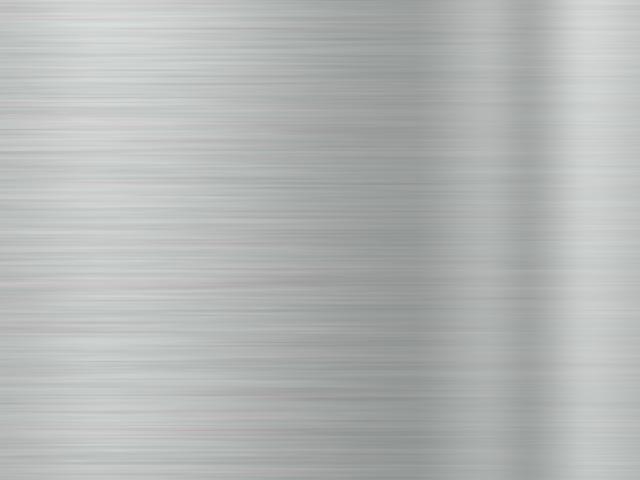
Give the GLSL for this texture, as a Shadertoy shader.

```glsl
float hash(ivec2 cell) {
    uvec2 q = uvec2(cell + 4096) * uvec2(1597u, 3812u);
    uint n = (q.x ^ (q.y * 747u)) * 277803u;
    n = (n ^ (n >> 15)) * 73244u;
    n ^= n >> 13;
    return float(n & 65535u) / 65535.0;
}

// One row of smooth noise, shifted at random so that streak ends never line up
float rowNoise(float x, int row, int seed) {
    x += 17.0 * hash(ivec2(row, seed + 900));
    int cell = int(floor(x));
    int line = row + seed * 1031;
    return mix(hash(ivec2(cell, line)), hash(ivec2(cell + 1, line)),
               smoothstep(0.0, 1.0, fract(x)));
}

// Noise stretched along x, centred on zero
float streaks(vec2 uv, vec2 scale, int seed) {
    vec2 p = uv * scale;
    int row = int(floor(p.y));
    return mix(rowNoise(p.x, row, seed), rowNoise(p.x, row + 1, seed),
               smoothstep(0.0, 1.0, fract(p.y))) - 0.5;
}

// Broad vertical bands of reflected light
float sheen(float x) {
    float light = mix(0.73, 0.795, smoothstep(-0.03, 0.16, x));
    light = mix(light, 0.605, smoothstep(0.14, 0.65, x));
    light = mix(light, 0.70, smoothstep(0.64, 0.76, x));
    light = mix(light, 0.645, smoothstep(0.76, 0.825, x));
    light = mix(light, 0.80, smoothstep(0.82, 0.92, x));
    return mix(light, 0.735, smoothstep(0.92, 1.02, x));
}

void mainImage(out vec4 fragColor, in vec2 fragCoord) {
    vec2 uv = fragCoord / iResolution.xy;

    // Lit from above, most strongly on the bright bands
    float light = sheen(uv.x);
    light += (uv.y - 0.5) * mix(0.03, 0.06, smoothstep(0.62, 0.8, light));

    // Brushed grain, mostly hairlines over faint soft bands
    float grain = 0.052 * streaks(uv, vec2(5.0, 300.0), 1)
                + 0.030 * streaks(uv, vec2(4.0, 170.0), 2)
                + 0.014 * streaks(uv, vec2(2.5, 60.0), 3)
                + 0.012 * streaks(uv, vec2(1.5, 18.0), 4)
                + 0.016 * streaks(uv, vec2(24.0, 330.0), 5);
    light += grain * mix(1.15, 0.55, smoothstep(0.35, 0.8, uv.x));

    // Sparse bright scratches
    float scratch = smoothstep(0.43, 0.5, streaks(uv, vec2(9.0, 260.0), 6));
    light += 0.03 * scratch * (1.0 - smoothstep(0.3, 0.7, uv.x));

    // Cool green-grey metal with faint pink streaks
    float pink = smoothstep(0.05, 0.45, streaks(uv, vec2(4.0, 110.0), 7)
               + 0.4 * streaks(uv, vec2(2.0, 22.0), 8));
    pink *= 1.0 - 0.8 * smoothstep(0.4, 0.65, uv.x);
    vec3 tint = mix(vec3(-0.009, 0.006, 0.001), vec3(0.008, -0.005, 0.0), pink);

    fragColor = vec4(light + tint, 1.0);
}
```
